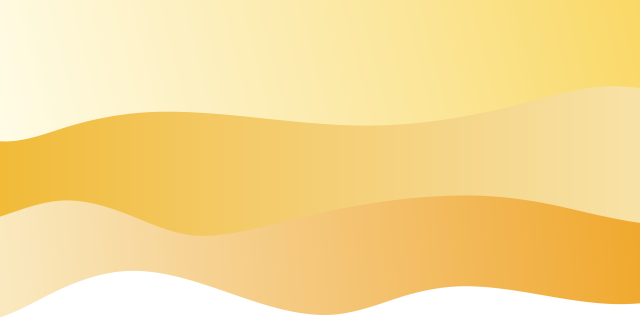
A Shadertoy shader for this background:

```glsl
// Layered golden waves: a pale tilted sky gradient, a gold band and an
// orange band above a white foot. Each wave edge is a smooth cubic spline
// through a few knots, and each layer is filled with its own colour ramp.

#define KNOTS 8
#define SKY_TILT 0.125
#define GOLD_TILT 0.0
#define ORANGE_TILT 0.05
#define EDGE_SOFTNESS 1.0
#define FOOT_COLOR vec3(1.0)

// Wave knots: x, height and slope, as fractions of the canvas
const vec3 GOLD_EDGE[KNOTS] = vec3[KNOTS](
    vec3(0.0, 0.5586, -0.14), vec3(0.0977, 0.599, 0.64),
    vec3(0.2604, 0.651, 0.0), vec3(0.4167, 0.629, -0.21),
    vec3(0.5729, 0.6075, 0.0), vec3(0.8073, 0.6719, 0.5),
    vec3(0.957, 0.7305, 0.0), vec3(1.0, 0.725, -0.24));

const vec3 ORANGE_EDGE[KNOTS] = vec3[KNOTS](
    vec3(0.0, 0.323, 0.66), vec3(0.1042, 0.3737, 0.0),
    vec3(0.2083, 0.3229, -0.82), vec3(0.3151, 0.263, 0.0),
    vec3(0.4427, 0.3073, 0.5), vec3(0.7292, 0.3893, 0.0),
    vec3(0.8854, 0.3503, -0.46), vec3(1.0, 0.3034, -0.28));

const vec3 FOOT_EDGE[KNOTS] = vec3[KNOTS](
    vec3(0.0, 0.0078, 0.66), vec3(0.0781, 0.0807, 1.0),
    vec3(0.2083, 0.1536, 0.0), vec3(0.5078, 0.0156, 0.0),
    vec3(0.612, 0.0625, 0.68), vec3(0.7266, 0.1055, 0.0),
    vec3(0.97, 0.0495, 0.0), vec3(1.0, 0.0521, 0.16));

// Cubic Hermite spline height at x
float waveHeight(float x, vec3 knots[KNOTS]) {
    float height = knots[0].y;
    for (int i = 0; i < KNOTS - 1; i++) {
        vec3 a = knots[i], b = knots[i + 1];
        if (x >= a.x) {
            float span = b.x - a.x;
            float t = clamp((x - a.x) / span, 0.0, 1.0);
            float u = 1.0 - t;
            height = mix(a.y, b.y, t * t * (3.0 - 2.0 * t))
                   + span * t * u * (a.z * u - b.z * t);
        }
    }
    return height;
}

// Antialiased coverage of the area below a wave
float below(vec2 uv, vec3 knots[KNOTS]) {
    float d = waveHeight(uv.x, knots) - uv.y;
    float pixel = length(vec2(dFdx(d), dFdy(d)));
    return clamp(0.5 + d / (EDGE_SOFTNESS * pixel), 0.0, 1.0);
}

// Four evenly spaced colour stops
vec3 ramp(float t, vec3 a, vec3 b, vec3 c, vec3 d) {
    float s = clamp(t, 0.0, 1.0) * 3.0;
    vec3 color = mix(a, b, min(s, 1.0));
    color = mix(color, c, clamp(s - 1.0, 0.0, 1.0));
    return mix(color, d, clamp(s - 2.0, 0.0, 1.0));
}

void mainImage(out vec4 fragColor, in vec2 fragCoord) {
    vec2 uv = fragCoord / iResolution.xy;

    // Layer fills
    float skyPos = (uv.x + SKY_TILT * (uv.y - 0.56)) / (1.0 + 0.44 * SKY_TILT);
    vec3 sky = ramp(skyPos,
        vec3(1.0, 0.985, 0.90), vec3(0.992, 0.94, 0.75),
        vec3(0.984, 0.898, 0.59), vec3(0.98, 0.848, 0.40));
    vec3 gold = ramp(uv.x + GOLD_TILT * (uv.y - 0.5),
        vec3(0.945, 0.733, 0.22), vec3(0.955, 0.788, 0.39),
        vec3(0.961, 0.832, 0.52), vec3(0.969, 0.885, 0.65));
    vec3 orange = ramp(uv.x + ORANGE_TILT * (uv.y - 0.2),
        vec3(0.98, 0.914, 0.75), vec3(0.965, 0.82, 0.565),
        vec3(0.953, 0.74, 0.385), vec3(0.941, 0.663, 0.18));

    // Stack from back to front
    vec3 color = mix(sky, gold, below(uv, GOLD_EDGE));
    color = mix(color, orange, below(uv, ORANGE_EDGE));
    color = mix(color, FOOT_COLOR, below(uv, FOOT_EDGE));
    fragColor = vec4(color, 1.0);
}
```
